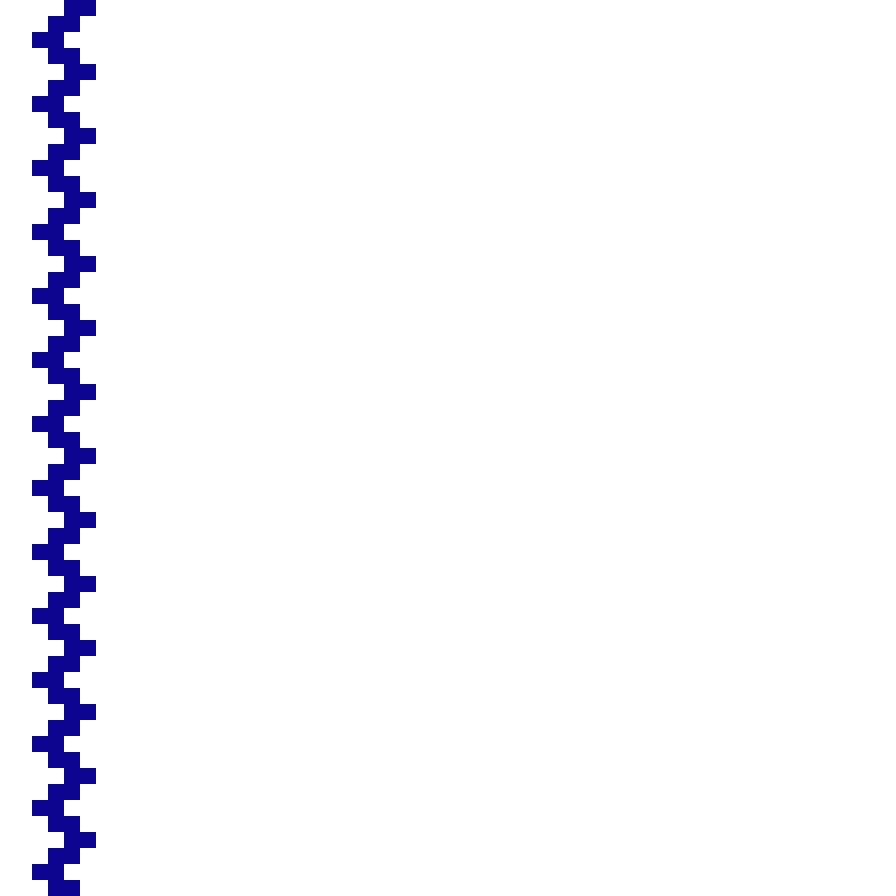
This pattern is drawn by a WebGL 2 fragment shader. Its source:

```glsl
#version 300 es
precision highp float;

uniform vec2 u_resolution;
out vec4 fragColor;

const float GRID_CELLS = 56.0;    // cells across the canvas
const float LEFT_COLUMN = 2.0;    // leftmost column the zigzag reaches
const float SWING = 2.0;          // columns between the two turning points
const float TURN_ROW = 1.0;       // row of the first left turn
const float BRICK_LENGTH = 2.0;   // columns filled in each row
const vec3 PAPER = vec3(1.0);
const vec3 INK = vec3(0.05, 0.02, 0.56);

// First filled column of a row: a triangle wave in whole cells
float zigzagColumn(float row) {
    float phase = mod(row - TURN_ROW, 2.0 * SWING);
    return LEFT_COLUMN + min(phase, 2.0 * SWING - phase);
}

// Share of a pixel footprint that lies inside a box
float boxCoverage(vec2 center, vec2 footprint, vec2 lower, vec2 upper) {
    vec2 start = max(center - 0.5 * footprint, lower);
    vec2 end = min(center + 0.5 * footprint, upper);
    vec2 overlap = clamp((end - start) / footprint, 0.0, 1.0);
    return overlap.x * overlap.y;
}

void main() {
    vec2 cell = gl_FragCoord.xy / u_resolution * GRID_CELLS;
    vec2 footprint = GRID_CELLS / u_resolution;

    // Add up the bricks of this row and its neighbours for smooth edges
    float ink = 0.0;
    for (float offset = -1.0; offset <= 1.0; offset++) {
        float row = floor(cell.y) + offset;
        vec2 corner = vec2(zigzagColumn(row), row);
        ink += boxCoverage(cell, footprint, corner, corner + vec2(BRICK_LENGTH, 1.0));
    }

    fragColor = vec4(mix(PAPER, INK, min(ink, 1.0)), 1.0);
}
```
